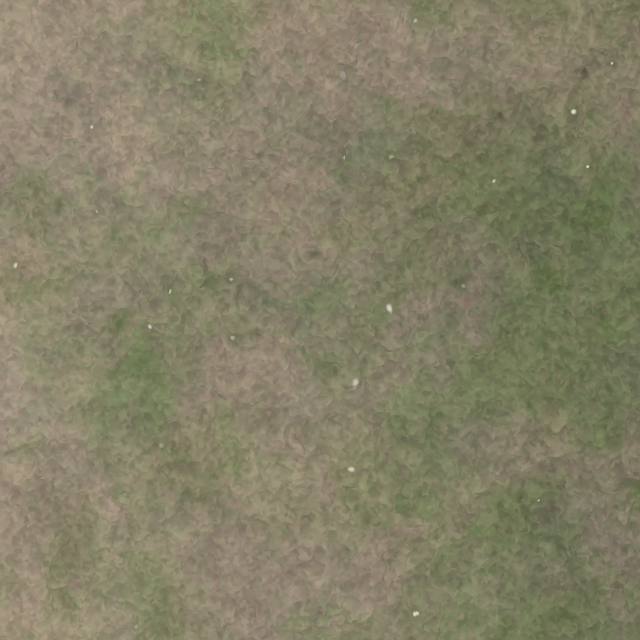
This texture is drawn by a Shadertoy shader. Its source:

```glsl
// Dry, trampled turf seen from above: brown thatch with soft green patches.
// Layers of blended cellular noise give patches, clumps and fine grain;
// loops scatter dark tufts and small pale stones over them.

vec3 hash3(vec2 p) {
    vec3 q = fract(p.xyx * vec3(0.1031, 0.1030, 0.0973));
    q += dot(q, q.yxz + 33.33);
    return fract((q.xxy + q.yzz) * q.zyx);
}

// Cellular noise whose cells melt together: three values around zero.
vec3 softCells(vec2 p) {
    vec2 cell = floor(p);
    vec3 sum = vec3(0.0);
    float total = 0.0;
    for (int y = -1; y <= 1; y++) {
        for (int x = -1; x <= 1; x++) {
            vec2 id = cell + vec2(x, y);
            vec2 d = id + hash3(id).xy - p;
            float w = exp(-5.5 * dot(d, d));
            sum += w * (hash3(id + 71.7) - 0.5);
            total += w;
        }
    }
    return sum / total;
}

void mainImage(out vec4 fragColor, in vec2 fragCoord) {
    vec2 uv = fragCoord / iResolution.y;

    // Bend the coordinates so that patches get ragged outlines.
    vec2 bent = uv + 0.06 * softCells(uv * 7.0 + 40.0).xy
                   + 0.03 * softCells(uv * 19.0 + 90.0).xy
                   + 0.012 * softCells(uv * 60.0 + 15.0).xy;

    // Noise from broad patches down to single blades.
    vec3 broad = 0.5 * softCells(bent * 4.0 + 11.0)
               + 0.4 * softCells(bent * 9.0 + 23.0)
               + 0.3 * softCells(bent * 20.0 + 37.0);
    vec3 clump = softCells(bent * 36.0 + 53.0);
    vec3 mid = softCells(uv * 82.0 + 3.0 * clump.xy + 120.0);
    vec3 fine = softCells(uv * 165.0 + 1.5 * mid.xy + 210.0);

    // Thatch and grass, greener towards the lower right.
    float green = smoothstep(-0.30, 0.45, broad.x + 0.16 * clump.x + 0.10 * mid.x
                                          + 0.15 * (uv.x - uv.y));
    vec3 color = mix(vec3(0.562, 0.515, 0.443), vec3(0.455, 0.485, 0.350), green);
    color += broad.z * vec3(0.06, 0.05, 0.01);

    // Dark olive tufts; the few large ones are a fresher green.
    for (int i = 0; i < 46; i++) {
        vec3 h = hash3(vec2(i, 5.3));
        float size = hash3(vec2(i, 17.9)).x;
        float radius = mix(0.007, 0.042, pow(size, 5.0));
        vec2 d = (bent - h.xy) / radius;
        float cover = exp(-dot(d, d)) * mix(0.25, 0.6, h.z);
        vec3 tuft = mix(vec3(0.33, 0.34, 0.25), vec3(0.37, 0.46, 0.25),
                        smoothstep(0.5, 0.9, size));
        color = mix(color, tuft, cover);
    }

    // Light falls off to the right; grain shades and tints the blades.
    float shade = 1.0 + 0.13 * (0.5 - uv.x) + 0.14 * broad.y + 0.09 * clump.y
                + 0.13 * mid.y + 0.17 * fine.y;
    color *= shade;
    color += (0.6 * mid.z + 0.5 * fine.z) * vec3(0.035, -0.018, 0.025);

    // Pale stones, each in a small shadowed hollow.
    for (int i = 0; i < 24; i++) {
        vec3 h = hash3(vec2(i, 61.7));
        vec3 k = hash3(vec2(i, 83.1));
        vec2 d = uv - h.xy + 0.004 * mid.xy;
        float turn = 6.283 * k.x;
        d = mat2(cos(turn), -sin(turn), sin(turn), cos(turn)) * d;
        d.x *= mix(0.6, 1.0, k.y);
        float radius = mix(0.0025, 0.0055, h.z * h.z);
        float hollow = exp(-dot(d, d) / (9.0 * radius * radius));
        color = mix(color, vec3(0.33, 0.35, 0.23), 0.4 * hollow * k.y);
        float stone = 1.0 - smoothstep(0.3 * radius, 1.3 * radius, length(d));
        color = mix(color, vec3(0.86, 0.84, 0.80), stone * mix(0.3, 1.0, k.z));
    }

    fragColor = vec4(clamp(color, 0.0, 1.0), 1.0);
}
```
